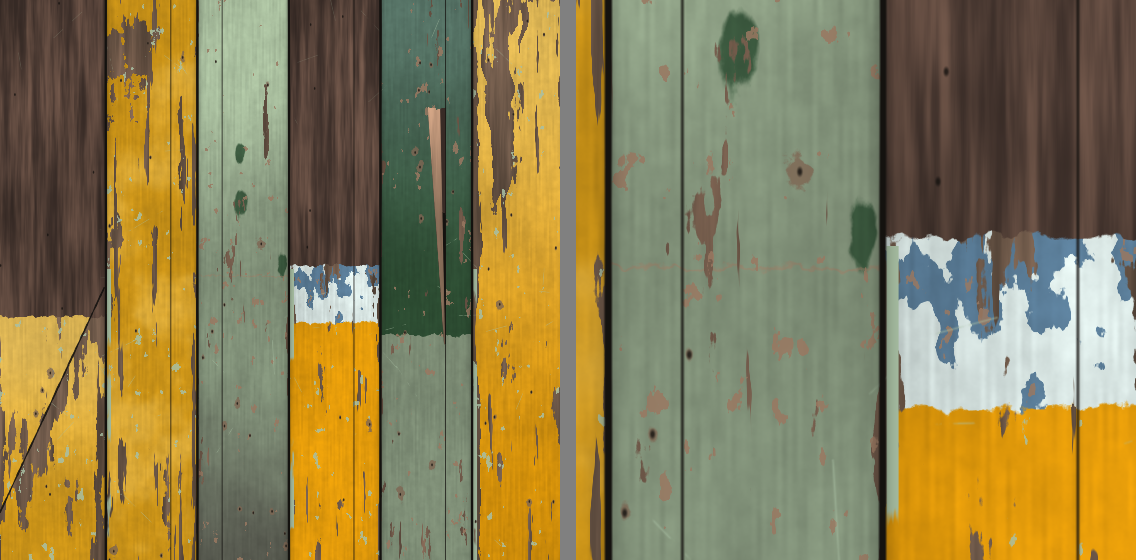
Left: the whole. Right: its middle third, enlarged.
Give the GLSL for this texture, as a three.js fragment shader.

```glsl
// Six weathered planks in worn yellow, sage, green and white paint over brown wood.
varying vec2 vUv;

const float FIRST = 0.189;   // width of the leftmost plank
const float WIDTH = 0.1635;  // width of the others
const float SOFT = 0.001;    // edge smoothing
const float FLAKE = 0.69;    // lower means more bare wood
const float CHIP = 0.72;
const int KNOCKS = 70;
const int SCRATCHES = 50;
const vec3 WOOD_DARK = vec3(0.22, 0.17, 0.15);
const vec3 WOOD_LIGHT = vec3(0.43, 0.33, 0.28);
const vec3 BARE = vec3(0.45, 0.37, 0.3);
const vec3 PINK = vec3(0.6, 0.47, 0.38);
const vec3 YELLOW = vec3(0.77, 0.56, 0.09);
const vec3 PALE_YELLOW = vec3(0.84, 0.69, 0.32);
const vec3 ORANGE = vec3(0.85, 0.58, 0.04);
const vec3 SAGE = vec3(0.48, 0.54, 0.45);
const vec3 PALE_SAGE = vec3(0.63, 0.71, 0.59);
const vec3 DULL_SAGE = vec3(0.33, 0.34, 0.3);
const vec3 GREEN = vec3(0.17, 0.29, 0.19);
const vec3 BLUE_GREEN = vec3(0.33, 0.44, 0.39);
const vec3 WHITE = vec3(0.82, 0.87, 0.86);
const vec3 BLUE = vec3(0.22, 0.37, 0.5);
const vec3 MINT = vec3(0.66, 0.75, 0.64);
const vec3 GAP = vec3(0.08, 0.07, 0.06);

float hash(vec2 p) {
  vec3 q = fract(p.xyx * 0.1031);
  q += dot(q, q.yzx + 33.33);
  return fract((q.x + q.y) * q.z);
}
float noise(vec2 p) {
  vec2 i = floor(p), f = fract(p), e = vec2(1, 0);
  f *= f * (3.0 - 2.0 * f);
  return mix(mix(hash(i), hash(i + e), f.x), mix(hash(i + e.yx), hash(i + e.xx), f.x), f.y);
}
float fbm(vec2 p) {
  float sum = 0.0, amp = 0.5;
  for (int i = 0; i < 5; i++) {
    sum += amp * noise(p);
    p = p * 2.03 + 19.7;
    amp *= 0.5;
  }
  return sum;
}
float above(float edge, float v) { return smoothstep(edge - SOFT, edge + SOFT, v); }
float line(float d, float halfWidth) { return 1.0 - above(halfWidth, abs(d)); }
float blob(vec2 d, float w, float h) { d /= vec2(w, h); return exp(-dot(d, d)); }
float segment(vec2 p, vec2 a, vec2 d) { return length(p - a - d * clamp(dot(p - a, d) / dot(d, d), 0.0, 1.0)); }

void main() {
  vec2 p = vUv;
  float plank = p.x < FIRST ? 0.0 : 1.0 + floor((p.x - FIRST) / WIDTH);
  float width = plank < 0.5 ? FIRST : WIDTH;
  float x = plank < 0.5 ? p.x : p.x - FIRST - (plank - 1.0) * WIDTH;
  float u = x / width, edge = min(x, width - x);

  // Grain and wear fields
  vec2 q = p + plank * vec2(3.7, 5.3);
  float grain = fbm(q * vec2(95, 5)), fine = noise(q * vec2(330, 22));
  float mottle = fbm(q * 8.0), speck = fbm(q * 110.0);
  float flake = fbm(q * vec2(48, 9)), chip = fbm(q * vec2(75, 45) + 31.0);
  float y = p.y + (speck - 0.5) * 0.014;

  // Paint of each plank
  vec3 paint = YELLOW, under = plank == 2.0 || plank == 4.0 ? mix(BARE, PINK, 0.4) : BARE;
  float painted = 1.0, wear = 0.15 * exp(-edge * 200.0);
  float crack = segment(p, vec2(0, 0.085), vec2(0.186, 0.401));
  if (plank < 0.5) {
    paint = mix(YELLOW, PALE_YELLOW, smoothstep(0.05, 0.4, y));
    painted = 1.0 - above(0.434, y);
    wear += 0.32 * step(p.y, 0.085 + 2.156 * p.x) * exp(-crack * 32.0) + 0.24 * smoothstep(0.165, 0.18, x);
  } else if (plank < 1.5) {
    float scuff = blob(p - vec2(0.23, 0.83), 0.045, 0.09);
    paint = mix(YELLOW, PALE_YELLOW, 0.5 * smoothstep(0.45, 0.7, mottle));
    wear += scuff * (0.06 + 0.35 * speck);
    under = mix(BARE, PINK, scuff);
  } else if (plank < 2.5) {
    paint = mix(DULL_SAGE, SAGE, smoothstep(0.0, 0.4, p.y + 0.2 * mottle - 0.1));
    paint = mix(paint, PALE_SAGE, smoothstep(0.48, 0.85, p.y));
    float stain = blob(p - vec2(0.428, 0.727), 0.012, 0.025) + blob(p - vec2(0.43, 0.635), 0.015, 0.035)
      + blob(p - vec2(0.503, 0.53), 0.012, 0.03);
    paint = mix(paint, GREEN, 0.85 * smoothstep(0.45, 0.65, stain * (0.4 + chip)));
    paint = mix(paint, PINK, 0.5 * line(y - 0.507, 0.001));
    wear += 0.11 * blob(p - vec2(0.43, 0.55), 0.1, 0.04) - 0.03;
  } else if (plank < 3.5) {
    float white = above(0.423, y), high = smoothstep(0.43, 0.52, y);
    paint = mix(ORANGE, mix(WHITE, BLUE, 0.8 * smoothstep(0.58, 0.61, chip + 0.12 * high)), white);
    painted = 1.0 - above(0.525, y);
    wear += white * high * (0.08 + 0.1 * step(0.7, u));
  } else if (plank < 4.5) {
    paint = mix(SAGE, mix(GREEN, BLUE_GREEN, smoothstep(0.45, 1.0, y)), above(0.401, y));
    wear -= 0.05;
  } else {
    paint = mix(ORANGE * 0.94, PALE_YELLOW, smoothstep(0.1, 1.0, y));
    float w = p.x + 0.015 * noise(vec2(p.y * 25.0, 3)) - 0.007;
    float run = 0.36 * pow(noise(vec2(w * 75.0, 8)), 3.0) + 0.38 * blob(vec2(w - 0.89, 0), 0.018, 1.0);
    wear += 0.3 * smoothstep(0.97, 1.03, run + y) + 0.3 - 0.3 * smoothstep(0.03, 0.1, u);
  }

  // Wood, paint coat, flakes and chips
  vec3 wood = mix(WOOD_DARK, WOOD_LIGHT, smoothstep(0.2, 0.8, grain * 0.8 + fine * 0.15)) * (0.75 + 0.5 * mottle);
  float warm = smoothstep(0.15, 0.35, paint.r - paint.b);
  float drips = fbm(q * vec2(85, 5.5) + 7.0) + 0.05 * warm + 0.5 * wear;
  float bare = max(smoothstep(FLAKE, FLAKE + 0.02, flake + wear + 0.1 * speck - 0.05), smoothstep(0.75, 0.77, drips));
  vec3 coat = paint * (0.82 + 0.22 * mottle + 0.1 * fine + 0.1 * speck);
  coat = mix(coat, mix(under, wood, 0.35) * (0.75 + 0.5 * grain), bare);
  coat = mix(coat, mix(PINK, MINT, warm), 0.85 * smoothstep(CHIP, CHIP + 0.02, chip));
  coat = mix(coat, MINT, mod(plank, 2.0) * line(u - 0.035, 0.022) * step(p.y, 0.52) * smoothstep(0.42, 0.5, flake));
  vec3 color = mix(wood, coat, painted);

  // Nail holes, knocks and broken scratches
  for (int i = 0; i < KNOCKS; i++) {
    float id = float(i), size = 0.0015 + 0.005 * pow(hash(vec2(id, 4.1)), 3.0);
    float r = length((p - vec2(hash(vec2(id, 1.3)), hash(vec2(id, 7.9)))) * vec2(1, 0.6));
    color = mix(color, mix(BARE, PINK, 0.3), 0.8 * painted * (1.0 - above(size, r + (speck - 0.5) * size * 2.0)));
    color = mix(color, GAP, 0.8 * line(r, 0.0014));
  }
  for (int i = 0; i < SCRATCHES; i++) {
    float id = float(i);
    vec2 a = vec2(hash(vec2(id, 21.3)), hash(vec2(id, 35.7)));
    vec2 d = vec2(hash(vec2(id, 44.9)), hash(vec2(id, 58.1))) - 0.5;
    color = mix(color, MINT, line(segment(p, a, d * 0.13), 0.0005) * smoothstep(0.4, 0.55, chip) * (0.2 + 0.3 * painted));
  }

  // Splinter beside its open slot
  float t = (0.805 - y) / 0.42;
  float slot = line(t - 0.5, 0.5) * above(mix(0.764, 0.793, t), p.x);
  color = mix(color, mix(GAP, WOOD_DARK, step(t, 0.45)), slot * (1.0 - above(0.796, p.x)));
  color = mix(color, mix(PINK * 1.25, BARE, t) * (0.65 + 0.6 * grain), slot * (1.0 - above(mix(0.786, 0.795, t), p.x)));

  // Grooves, diagonal crack and plank gaps
  float groove = (u - (plank == 2.0 ? 0.27 : 0.71)) * width;
  color = mix(color, GAP, 0.75 * step(0.5, plank) * step(plank, 4.5) * line(groove, 0.0009));
  color = mix(color, GAP, 0.9 * line(crack + (speck - 0.5) * 0.002, 0.0014));
  float gap = plank < 0.5 ? width - x : (plank > 4.5 ? x : edge);
  color *= 1.0 - 0.3 * exp(-gap * 220.0);
  color = mix(color, GAP, line(gap, 0.0016 + 0.001 * mottle));
  gl_FragColor = vec4(color, 1);
}
```
